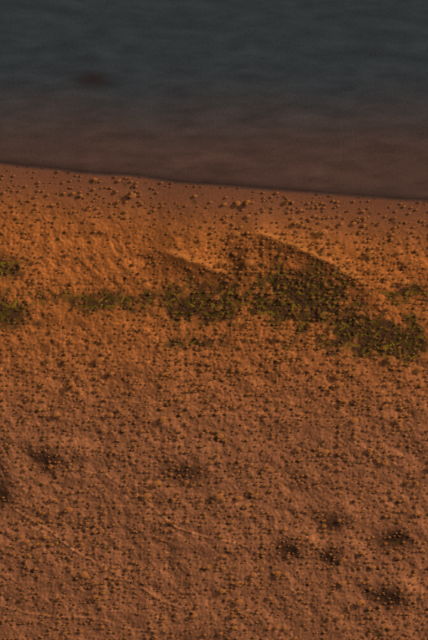
Write a WebGL 1 fragment shader that draws this texture.

```glsl
precision highp float;
// Sunset beach: dark rippled water above warm sand with weed, pebbles, mounds and thin trails.
uniform vec2 u_resolution;

#define SUN vec2(.82, -.57)
#define RELIEF .34
#define GRAIN .13
#define PEBBLE vec3(.73, .43, .2)
#define SAND_GLOW vec3(.56, .31, .14)
#define SAND_LOW vec3(.475, .285, .175)
#define WATER_DEEP vec3(.195, .205, .21)
#define WATER_EDGE vec3(.3, .21, .175)
#define WEED_DARK vec3(.17, .12, .075)
#define WEED_GREEN vec3(.4, .32, .07)

vec2 hash2(vec2 p) {
  vec3 a = fract(p.xyx * vec3(.1031, .103, .0973));
  a += dot(a, a.yzx + 33.33);
  return fract((a.xx + a.yz) * a.zy);
}
float corner(vec2 i, vec2 f, vec2 o) {
  return dot(hash2(i + o + 71.) * 2. - 1., f - o);
}
float noise(vec2 p) {
  vec2 i = floor(p), f = p - i, s = f * f * (3. - 2. * f), e = vec2(1, 0);
  return mix(mix(corner(i, f, e.yy), corner(i, f, e.xy), s.x),
             mix(corner(i, f, e.yx), corner(i, f, e.xx), s.x), s.y);
}
float spot(vec2 q, float x, float y, float w, float h) {
  vec2 d = (q - vec2(x, y)) / vec2(w, h);
  return exp(-dot(d, d));
}
float segment(vec2 q, float ax, float ay, float bx, float by) {
  vec2 a = vec2(ax, ay), d = vec2(bx, by) - a;
  return length(q - a - d * clamp(dot(q - a, d) / dot(d, d), 0., 1.));
}

// Thin raised trails wandering over the lower sand
float trails(vec2 q) {
  q += .012 * vec2(noise(q * 13.), noise(q * 13. + 40.));
  float d = segment(q, .02, .79, .19, .905);
  d = min(d, segment(q, .19, .905, .31, .96));
  d = min(d, segment(q, .17, .74, .28, .825));
  d = min(d, segment(q, .28, .825, .39, .855));
  d = min(d, segment(q, 0., .945, .24, .985));
  float faint = segment(q, .16, .625, .53, .655);
  faint = min(faint, segment(q, 0., .715, .17, .74));
  faint = min(faint, segment(q, .57, .7, .68, .755));
  return exp(-d * d / 5e-6) + .6 * exp(-faint * faint / 4e-6);
}
float mounds(vec2 q) {
  q += .01 * vec2(noise(q * 45.), noise(q * 45. + 9.));
  float m = spot(q, .1, .7, .032, .016) + spot(q, .317, .715, .033, .018);
  m += spot(q, .476, .843, .022, .018) + spot(q, .542, .853, .019, .016);
  m += spot(q, .545, .802, .023, .015) + spot(q, .027, .755, .018, .022);
  m += 1.3 * (spot(q, .643, .822, .024, .019) + spot(q, .632, .915, .026, .018));
  return m + .6 * spot(q, .345, .98, .045, .02);
}
float height(vec2 q) {
  return .011 * noise(q * vec2(28, 36)) + .006 * noise(q * 85.)
    + .0028 * noise(q * 210.) + .013 * mounds(q) + .0013 * trails(q);
}

// Scattered pebbles: x = stone cover, y = cast shadow, z = sunlit side
vec3 pebbles(vec2 q, float scale, float density) {
  vec2 g = q * scale;
  float aa = 1.2 * scale / u_resolution.y, rough = 1. + .35 * noise(g * 3.);
  vec3 r = vec3(0);
  for (int n = 0; n < 9; n++) {
    vec2 c = floor(g) + vec2(mod(float(n), 3.), floor(float(n) / 3.)) - 1.;
    vec2 k = hash2(c + scale), d = g - c - .2 - .6 * hash2(c + 19.);
    float size = .3 * smoothstep(0., .35, density - k.x) * (.5 + .5 * k.y);
    float on = step(.02, size);
    d.y *= 1.3;
    float stone = on * (1. - smoothstep(size - aa, size + aa, length(d) * rough));
    vec2 tail = -SUN * size * 2.6;
    float shade = segment(d, 0., 0., tail.x, tail.y + 1e-4);
    r.y = max(r.y, on * (1. - smoothstep(size * .4, size + aa, shade)));
    if (stone > r.x) r.xz = vec2(stone, .5 + .5 * dot(d, SUN) / max(size, .02));
  }
  return r;
}

// Short blades at random angles, one per cell
float blades(vec2 q, float scale) {
  vec2 g = q * scale, k = hash2(floor(g) + 5.);
  float a = (k.x - .5) * 2.4;
  vec2 v = .36 * vec2(cos(a), sin(a));
  float d = segment(fract(g) - .5, -v.x, -v.y, v.x, v.y);
  return step(.35, k.y) * (1. - smoothstep(.05, .1 + scale / u_resolution.y, d));
}

// Sand lip: x = bright crest, y = glow above, z = shade below
vec3 ridge(vec2 q, float x0, float x1, float top, float slope, float bend) {
  float x = q.x - x0, d = q.y - top - slope * x - bend * x * x - .006 * noise(q * 55.);
  float w = smoothstep(-.012, .012, x) * smoothstep(.02, -.025, q.x - x1);
  float fade = exp(-abs(d) / .035);
  return w * vec3(exp(-d * d / 1.6e-5), fade * step(d, 0.), fade * smoothstep(0., .008, d));
}

void main() {
  vec2 q = gl_FragCoord.xy / u_resolution.y;
  q.y = 1. - q.y;
  float wide = noise(q * 9.), fine = noise(q * 260.);
  float t = q.y - .255 - .115 * q.x + .04 * q.x * q.x - .006 * noise(vec2(q.x * 12., 3));

  // Water and its dark shoreline
  float ripple = noise(q * vec2(16, 62) + wide) + .5 * noise(q * vec2(45, 130));
  vec3 water = mix(WATER_DEEP, WATER_EDGE, smoothstep(.1, .27, q.y + .03 * wide));
  water *= 1. + .2 * ripple + .1 * fine;
  water = mix(water, vec3(.15, .1, .09), .6 * spot(q, .146, .124, .028, .014));
  water *= 1. - .28 * exp(-abs(t + .003) / .005);

  // Sand lit across its relief
  vec3 sand = mix(vec3(.42, .25, .165), SAND_GLOW, smoothstep(0., .1, t));
  sand = mix(sand, SAND_LOW, smoothstep(.45, .72, q.y));
  float lit = clamp((height(q) - height(q + SUN * .003)) / .003, -1.4, 1.6);
  sand *= 1. + RELIEF * smoothstep(0., .12, t) * lit + GRAIN * fine + .12 * wide;
  sand += .07 * trails(q) * vec3(1, .65, .35);
  sand *= 1. - .55 * clamp(mounds(q + SUN * .028) - mounds(q), 0., 1.);

  // Lips and shaded hollows
  vec3 lip = ridge(q, .264, .358, .394, .22, 1.6), lip2 = ridge(q, .401, .575, .362, .25, 1.3);
  float hollow = spot(q, .372, .415, .018, .045) + .6 * spot(q, .25, .405, .018, .035);
  sand += (.13 * lip.y * smoothstep(.27, .35, q.x) + .1 * lip2.y) * vec3(1, .58, .2);
  sand *= 1. - .45 * max(lip.z, lip2.z) - .42 * hollow;

  // Weed belt
  float weed = spot(q, .475, .463, .085, .058) + spot(q, .61, .53, .09, .04);
  weed += spot(q, .31, .475, .075, .035) + .8 * spot(q, .15, .47, .075, .02);
  weed += spot(q, 0., .42, .04, .022) + spot(q, .01, .49, .045, .025);
  weed += .6 * spot(q, .645, .455, .035, .02) + .5 * spot(q, .29, .535, .06, .015);
  float clump = smoothstep(.25, .85, weed + .75 * noise(q * 38.) + .6 * noise(q * 100.));
  sand = mix(sand, WEED_DARK * (1. + .8 * fine), .76 * clump);
  float leaf = max(blades(q + .01 * wide, 62.), blades(q.yx + .37, 90.));
  sand = mix(sand, WEED_GREEN * (.9 + noise(q * 60.)), .75 * leaf * clump);
  sand = mix(sand, PEBBLE, .8 * max(lip.x, lip2.x));

  // Stones, crowded near the weed
  float crowd = .2 + .35 * spot(q, .48, .43, .2, .11) + .25 * wide;
  crowd += .16 * smoothstep(.47, .56, q.y) + .2 * spot(q, .17, .32, .06, .02);
  for (int n = 0; n < 3; n++) {
    float k = float(n);
    vec3 s = pebbles(q + .13 * k, 42. + 42. * k, crowd + .1 * k);
    sand *= 1. - .38 * s.y * (1. - s.x);
    sand = mix(sand, PEBBLE * mix(.55, 1.05, clamp(s.z, 0., 1.)), .8 * s.x * (1. - .4 * clump));
  }

  float edge = 1.5 / u_resolution.y;
  gl_FragColor = vec4(mix(water, sand, smoothstep(-edge, edge + .003, t)), 1);
}
```
